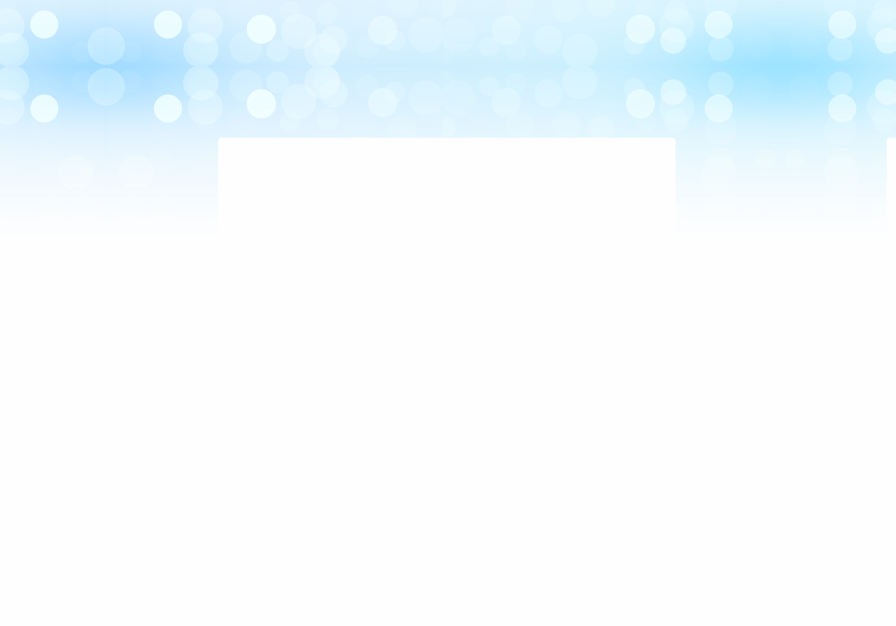
This background is drawn by a Shadertoy shader. Its source:

```glsl
// A pale blue band of mirrored bokeh fades down into white, with white cards
// laid over its lower part. The band is folded about one horizontal and two
// vertical axes, so one short set of discs fills it by reflection.

const float SPAN = 768.0;          // design units across the canvas width
const float AXIS_Y = 57.0;         // horizontal mirror, measured from the top
const float AXIS_LEFT = 91.0;      // vertical mirrors
const float AXIS_RIGHT = 669.0;
const float MIDDLE = 380.0;        // where the two folds meet
const vec2 FADE = vec2(78.0, 218.0);
const vec3 WHITE = vec3(0.996);
const vec3 DEEP_LEFT = vec3(0.62, 0.855, 1.0);
const vec3 DEEP_RIGHT = vec3(0.60, 0.885, 1.0);
const vec3 DISC_COLOR = vec3(0.945, 1.0, 1.0);
const float RIGHT_DIM = 0.7;       // discs are weaker in the right fold
const float CELL = 34.0;           // spacing of the faint scattered discs
const float SCATTER_ALPHA = 0.26;
const vec2 CARD_HALF = vec2(196.0, 500.0);
const float CARD_TOP = 118.0;
const float CARD_X = 383.0;
const float CARD_STEP = 573.0;
const float CARD_CORNER = 3.0;

// Disc: offset in left fold, offset in right fold, height from axis, radius.
// A negative offset hides the disc in that fold.
const int DISCS = 12;
const vec4 DISC[DISCS] = vec4[DISCS](
    vec4(85, 89, 35, 15), vec4(81, -99, 14, 15), vec4(0, -99, 17.5, 16),
    vec4(165, -99, 30, 15), vec4(185, 172, 13, 15), vec4(195, 199, 23, 12),
    vec4(237, 235, 31, 12.5), vec4(274, 276, 27, 15), vec4(26, 53, 91, 15),
    vec4(-99, 92, 22, 11), vec4(53, 53, 36, 12), vec4(133, 120, 32, 12.5));
const float ALPHA[DISCS] = float[DISCS](
    0.34, 0.34, 0.30, 0.34, 0.34, 0.32, 0.45, 0.22, 0.36, 0.75, 0.85, 0.90);

vec3 hash3(vec2 p) {
    vec3 q = fract(p.xyx * vec3(0.1031, 0.1030, 0.0973));
    q += dot(q, q.yxz + 33.33);
    return fract((q.xxy + q.yzz) * q.zyx);
}

float discMask(vec2 p, float radius, float aa) {
    return 1.0 - smoothstep(-aa, aa, length(p) - radius);
}

float boxDistance(vec2 p, vec2 halfSize, float corner) {
    vec2 q = abs(p) - halfSize + corner;
    return length(max(q, 0.0)) + min(max(q.x, q.y), 0.0) - corner;
}

// Blue strength: an even wash plus a darker pool at each fold axis.
float blueTint(vec2 fold) {
    float wash = 0.31 + 0.14 * exp(-pow(fold.y / 38.0, 2.0));
    float pool = exp(-pow(fold.x / 98.0, 2.0)) * exp(-pow(fold.y / 42.0, 2.0));
    float crease = 0.05 * exp(-fold.y / 5.0);
    return wash + 0.46 * pool + crease;
}

// One faint disc per cell, jittered so that it stays within the cell.
float scatter(vec2 fold, float side, float aa) {
    vec2 cell = floor(fold / CELL);
    vec3 rnd = hash3(cell + 17.0 * side + 5.0);
    float radius = mix(8.0, 14.0, rnd.z);
    vec2 center = (rnd.xy - 0.5) * (CELL - 2.0 * radius);
    vec2 local = fold - (cell + 0.5) * CELL - center;
    return discMask(local, radius, aa) * SCATTER_ALPHA * fract(rnd.x * 7.0 + rnd.y);
}

void mainImage(out vec4 fragColor, in vec2 fragCoord) {
    float unit = SPAN / iResolution.x;
    vec2 p = vec2(fragCoord.x, iResolution.y - fragCoord.y) * unit;
    float aa = 0.7 * unit;

    // Fold the band
    float side = step(MIDDLE, p.x);
    vec2 fold = abs(p - vec2(mix(AXIS_LEFT, AXIS_RIGHT, side), AXIS_Y));
    float fade = 1.0 - smoothstep(FADE.x, FADE.y, p.y);

    // Blue wash with a thin seam on the left axis
    float seam = 0.04 * (1.0 - side) * exp(-fold.x * fold.x);
    vec3 deep = mix(DEEP_LEFT, DEEP_RIGHT, smoothstep(200.0, 560.0, p.x));
    vec3 color = mix(WHITE, deep, (blueTint(fold) + seam) * fade);

    // Bokeh
    vec3 light = mix(WHITE, DISC_COLOR, fade);
    color = mix(color, light, scatter(fold, side, aa));
    for (int i = 0; i < DISCS; i++) {
        vec4 disc = DISC[i];
        vec2 center = vec2(mix(disc.x, disc.y, side), disc.z);
        float strength = ALPHA[i] * mix(1.0, RIGHT_DIM, side);
        color = mix(color, light, discMask(fold - center, disc.w, aa) * strength);
    }

    // White cards
    for (int i = 0; i < 2; i++) {
        vec2 center = vec2(CARD_X + float(i) * CARD_STEP, CARD_TOP + CARD_HALF.y);
        float d = boxDistance(p - center, CARD_HALF, CARD_CORNER);
        color = mix(color, WHITE, 1.0 - smoothstep(-aa, aa, d));
    }
    fragColor = vec4(color, 1.0);
}
```
